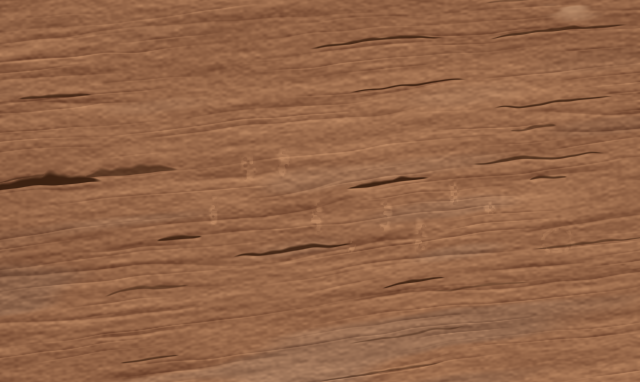
Reproduce this texture procedurally as a WebGL 1 fragment shader.

```glsl
precision highp float;
// Weathered red sandstone wall with slanting beds, shadowed cracks and faint pecked marks.
uniform vec2 u_resolution;

float hash(vec2 p) {
  return fract(sin(dot(p, vec2(127.1, 311.7))) * 43758.5453);
}

float noise(vec2 p) {
  vec2 i = floor(p), f = fract(p);
  f = f * f * (3.0 - 2.0 * f);
  return mix(mix(hash(i), hash(i + vec2(1.0, 0.0)), f.x),
             mix(hash(i + vec2(0.0, 1.0)), hash(i + 1.0), f.x), f.y);
}

// Noise centred on zero
float grain(vec2 p) { return noise(p) - 0.5; }

// Position along and across the beds, which steepen towards the bottom
vec2 bedding(vec2 p) {
  float across = p.y - p.x * (0.155 - 0.075 * p.y);
  across += 0.022 * grain(p * vec2(2.5, 5.0)) + 0.008 * grain(p * vec2(11.0, 22.0));
  return vec2(p.x, across);
}

// Height of the rough rock face
float relief(vec2 b) {
  return 0.5 * noise(b * vec2(9.0, 38.0)) + 0.3 * noise(b * vec2(28.0, 75.0) + 7.0)
       + 0.2 * noise(b * vec2(65.0, 130.0) + 19.0);
}

// Shadow under each stepped ledge (negative) and the lit lip below it (positive)
float ledges(vec2 b, float count) {
  float s = b.y * count + 0.9 * grain(b * vec2(3.0, 9.0));
  float f = fract(s), bed = floor(s);
  float strength = smoothstep(0.38, 0.85, noise(vec2(b.x * 4.0 + bed * 3.7, bed * 5.3)));
  float shadow = smoothstep(0.18, 0.25, f) * (1.0 - smoothstep(0.27, 0.55, f));
  float lip = smoothstep(0.0, 0.12, f) * (1.0 - smoothstep(0.14, 0.22, f));
  return strength * (0.55 * lip - shadow);
}

// Ragged tapering crack: x is its darkness, y the lit edge beneath it
vec2 crack(vec2 b, vec2 centre, float halfLength, float thickness) {
  vec2 d = b - centre;
  d.y += 0.008 * grain(vec2(b.x * 22.0, centre.y * 90.0));
  float along = d.x / halfLength;
  float taper = max(1.0 - along * along, 0.0);
  float width = thickness * taper * (0.45 + noise(vec2(b.x * 38.0, centre.y * 70.0)));
  float ends = smoothstep(0.0, 0.3, taper);
  float dark = smoothstep(-0.002, 0.002, d.y) * (1.0 - smoothstep(width * 0.6, width + 0.004, d.y));
  float lit = smoothstep(-0.011, -0.004, d.y) * (1.0 - smoothstep(-0.003, 0.0, d.y));
  return vec2(dark, lit) * ends;
}

// Speckled strokes and one ring, chipped into the face
float peckedMarks(vec2 p) {
  float marks = 0.0;
  vec2 q = p + 0.012 * vec2(grain(p * 45.0), grain(p * 45.0 + 31.0));
  for (int i = 0; i < 9; i++) {
    float k = float(i);
    vec2 c = vec2(0.56 + 0.09 * k, 0.35 + 0.27 * hash(vec2(k, 4.0)));
    vec2 size = vec2(0.008 + 0.013 * hash(vec2(k, 6.0)), 0.018 + 0.035 * hash(vec2(k, 8.0)));
    marks = max(marks, 1.0 - smoothstep(0.6, 1.2, length((q - c) / size)));
  }
  float ring = abs(length((q - vec2(1.46, 0.37)) * vec2(1.0, 1.2)) - 0.04);
  marks = max(marks, 0.7 * (1.0 - smoothstep(0.002, 0.008, ring)));
  return marks * smoothstep(0.3, 0.65, noise(p * 120.0));
}

void main() {
  vec2 p = gl_FragCoord.xy / u_resolution.y;
  vec2 b = bedding(p);

  // Broad staining, bed streaks and sand grain
  float tone = 0.69 - 0.13 * p.y;
  tone += 0.28 * grain(b * vec2(1.6, 6.0)) + 0.30 * grain(b * vec2(2.2, 27.0) + 11.0);
  tone += 0.26 * grain(b * vec2(5.0, 75.0) + 23.0) + 0.24 * grain(p * vec2(95.0, 140.0));

  // Raking light from above
  tone += 1.1 * (relief(b) - relief(b + vec2(0.002, 0.006)));
  tone += 0.38 * ledges(b, 17.0) + 0.25 * ledges(b + 3.0, 36.0);

  // Scattered cracks, then the open seam in the middle and the hollow at the left
  vec2 cracks = vec2(0.0);
  for (int i = 0; i < 20; i++) {
    float k = float(i);
    vec2 centre = vec2(1.67 * hash(vec2(k, 1.0)), -0.2 + 0.055 * (k + hash(vec2(k, 2.0))));
    float halfLength = 0.05 + 0.15 * hash(vec2(k, 3.0));
    float depth = 0.35 + 0.6 * hash(vec2(k, 5.0));
    cracks = max(cracks, depth * crack(b, centre, halfLength, 0.003 + 0.006 * hash(vec2(k, 7.0))));
  }
  cracks = max(cracks, crack(b, bedding(vec2(1.015, 0.52)), 0.11, 0.011));
  cracks = max(cracks, crack(b, bedding(vec2(0.11, 0.515)), 0.16, 0.033));
  cracks = max(cracks, 0.6 * crack(b, bedding(vec2(0.34, 0.54)), 0.13, 0.026));
  tone += 0.28 * cracks.y;

  // Chipped marks and a bleached scar near the top right
  tone += 0.32 * peckedMarks(p);
  float scar = 1.0 - smoothstep(0.2, 1.0, length((p - vec2(1.5, 0.98)) / vec2(0.1, 0.055)));
  scar *= smoothstep(0.3, 0.75, noise(b * vec2(14.0, 60.0)));

  vec3 color = mix(vec3(0.44, 0.27, 0.18), vec3(0.69, 0.49, 0.35), clamp(tone, -0.5, 1.2));
  float greyStain = smoothstep(0.6, 0.85, noise(b * vec2(2.5, 16.0) + 41.0)) * (1.0 - p.y);
  color = mix(color, vec3(dot(color, vec3(0.33))) * vec3(1.2, 0.97, 0.82), 0.35 * greyStain);
  color = mix(color, vec3(0.78, 0.61, 0.47), 0.6 * scar);
  color = mix(color, vec3(0.21, 0.11, 0.05), 0.92 * cracks.x);
  gl_FragColor = vec4(color, 1.0);
}
```
